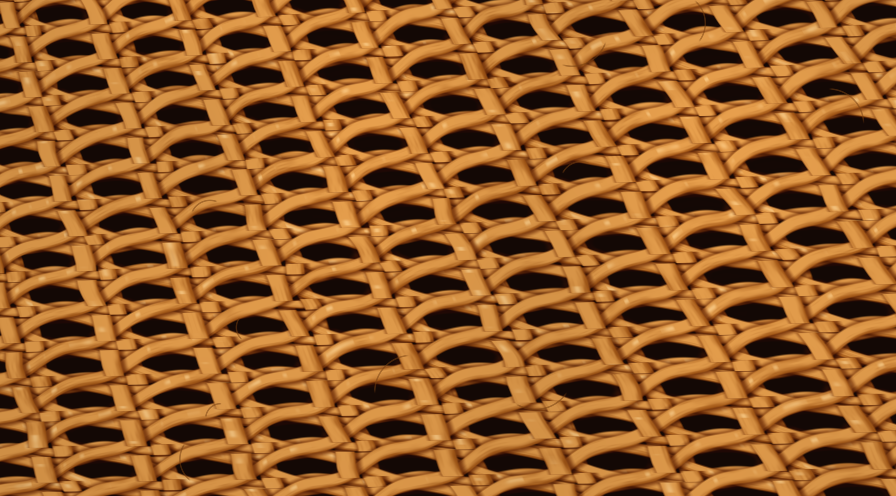
Write a WebGL 2 fragment shader that draws this texture.

```glsl
#version 300 es
precision highp float;
// Woven cane seat seen at a slant: paired stakes, paired arched wefts and two
// diagonal families over dark holes. The canvas is warped to a lattice with a
// hole at each integer point; strands are painted from the back to the front.

#define COLUMNS 9.75      // hole columns across, before the perspective squeeze
#define ROWS 25.6         // hole rows per canvas width
#define LEAN 0.27         // sideways drift of the stakes at the left edge
#define FAN 0.34          // extra drift towards the right edge
#define STAKE_HALF 0.098  // half widths, in lattice units
#define WEFT_HALF 0.13
#define RISE_HALF 0.17
#define FALL_HALF 0.16
#define WOBBLE 0.07       // irregularity of the strands
#define SHADOW 0.0065     // reach of the contact shadow, in canvas widths
#define GLOSS 0.55        // strength of the highlights
#define HAIRS 10          // loose fibres

uniform vec2 u_resolution;
out vec4 outColor;

const float TAU = 6.2831853;
const vec3 HOLE = vec3(0.075, 0.03, 0.02);
const vec3 HOLE_RIM = vec3(0.36, 0.13, 0.03);
const vec3 DARK_CANE = vec3(0.34, 0.12, 0.015);
const vec3 MID_CANE = vec3(0.63, 0.34, 0.09);
const vec3 LIGHT_CANE = vec3(0.87, 0.60, 0.29);
const vec3 SHADE = vec3(0.60, 0.43, 0.26);
const vec3 SHINE = vec3(1.0, 0.86, 0.62);

float hash(vec2 p) {
  return fract(sin(dot(p, vec2(127.1, 311.7))) * 43758.5453);
}

float noise(vec2 p) {
  vec2 i = floor(p), f = fract(p);
  f = f * f * (3.0 - 2.0 * f);
  return mix(mix(hash(i), hash(i + vec2(1, 0)), f.x),
             mix(hash(i + vec2(0, 1)), hash(i + vec2(1, 1)), f.x), f.y);
}

vec3 caneColor(float tone) {
  vec3 c = mix(DARK_CANE, MID_CANE, smoothstep(0.0, 0.42, tone));
  return mix(c, LIGHT_CANE, smoothstep(0.34, 0.8, tone));
}

// Paints one family: centred where "across" is an integer, running with "along".
// "pitch" is the family spacing in canvas widths; "gate" limits where it shows.
void strand(inout vec3 col, float across, float along, float halfWidth,
            float pitch, float seed, float gate) {
  float id = floor(across + 0.5) + seed * 37.0;
  float d = fract(across + 0.5) - 0.5;
  d += WOBBLE * (noise(vec2(along * 1.3, id)) - 0.5);
  float w = halfWidth * (0.9 + 0.2 * noise(vec2(along * 0.8 + 40.0, id)));
  float n = d / w;
  float blur = 0.7 / u_resolution.x + 0.0007;

  // Shadow on whatever lies below, pushed slightly down
  float gap = (abs(d - 0.02) - w) * pitch;
  col *= mix(vec3(1.0), SHADE, gate * (1.0 - smoothstep(-0.001, SHADOW, gap)));

  // Rounded body with long fibres and a change of tone along the strand
  float fibre = noise(vec2(along * 4.0, n * 4.0 + id * 9.0)) - 0.5;
  float patchTone = noise(vec2(along * 1.7 + 9.0, id)) - 0.5;
  float tone = 0.78 - 0.30 * n * n - 0.14 * n + 0.14 * fibre + 0.2 * patchTone;
  vec3 body = caneColor(tone);
  float glint = smoothstep(0.76, 0.97, noise(vec2(along * 5.0 + 3.0, id)));
  body = mix(body, SHINE, GLOSS * glint * exp(-7.0 * (n + 0.25) * (n + 0.25)));

  float cover = smoothstep(-blur, blur, (w - abs(d)) * pitch);
  col = mix(col, body, cover * gate);
}

// Soft window over a repeating range
float window(float t, float a, float b) {
  float reach = 0.5 * (b - a);
  float d = abs(fract(t - 0.5 * (a + b) + 0.5) - 0.5);
  return 1.0 - smoothstep(reach - 0.02, reach + 0.02, d);
}

// A few stray curled fibres
void hairs(inout vec3 col, vec2 p, float height) {
  for (int i = 0; i < HAIRS; i++) {
    float k = float(i);
    vec2 q = p - vec2(hash(vec2(k, 1.0)), height * hash(vec2(k, 2.0)));
    float radius = mix(0.015, 0.05, hash(vec2(k, 3.0)));
    float turn = TAU * hash(vec2(k, 4.0));
    float arc = smoothstep(0.7, 0.8, dot(normalize(q + 1e-5), vec2(cos(turn), sin(turn))));
    float line = 1.0 - smoothstep(0.0003, 0.0014, abs(length(q) - radius));
    col = mix(col, MID_CANE * 0.75, 0.5 * arc * line);
  }
}

void main() {
  vec2 p = gl_FragCoord.xy / u_resolution.x;
  float height = u_resolution.y / u_resolution.x;
  float down = 0.5 * height - p.y;

  // Perspective lattice: s counts columns, t counts rows downwards
  float x0 = (p.x - LEAN * down) / (1.0 + FAN * down);
  float s = COLUMNS * x0 - 0.6 * x0 * x0 - 0.46;
  float t = (ROWS - 1.4 * p.x) * down + 0.76 * p.x - 0.42;

  // Wefts arch over the holes; diagonals run steep at stakes, flat at holes
  float arch = 0.08 * cos(TAU * (s - 0.08));
  float swing = sin(TAU * (s - 0.06));
  float fall = t - s + 0.5 + 0.07 * swing;
  float rise = t + s - 0.5 - 0.09 * swing;

  vec2 cell = fract(vec2(s, t) + 0.5) - 0.5;
  vec3 col = mix(HOLE, HOLE_RIM, smoothstep(0.7, 1.2, length(cell / vec2(0.33, 0.26))));
  strand(col, s - 0.39, t, STAKE_HALF, 0.1, 1.0, 1.0);
  strand(col, s - 0.61, t, STAKE_HALF, 0.1, 2.0, 1.0);
  strand(col, t - 0.36 + arch, s * 2.0, WEFT_HALF, 0.04, 3.0, 1.0);
  strand(col, t - 0.64 + arch, s * 2.0, WEFT_HALF, 0.04, 4.0, 1.0);
  strand(col, fall, s * 2.0, FALL_HALF, 0.034, 5.0, 1.0);
  // Right stake passes over one weft; left stake over everything but that weft
  strand(col, s - 0.61, t, STAKE_HALF, 0.1, 2.0, window(t, 0.27, 0.57));
  strand(col, rise, s * 2.0, RISE_HALF, 0.044, 6.0, 1.0);
  strand(col, s - 0.39, t, STAKE_HALF, 0.1, 1.0, window(t, 0.57, 1.31));

  hairs(col, p, height);
  col *= 0.93 + 0.12 * noise(p * 5.0);
  outColor = vec4(max(col, HOLE), 1.0);
}
```
